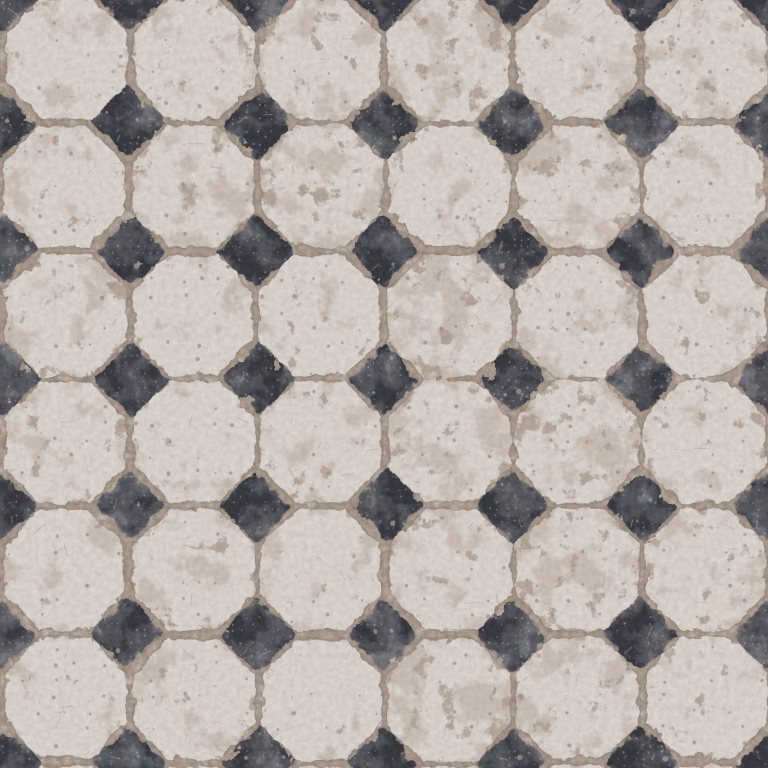
A WebGL 2 fragment shader for this texture:

```glsl
#version 300 es
precision highp float;
precision highp int;
// Worn floor of pale octagons with small dark diamonds set between their corners.
// Distance functions shape each jittered tile; wrapping gradient noise chips the
// edges and stains the faces, and scattered pits and scratches add the wear.

uniform vec2 u_resolution;
out vec4 fragColor;

const float TILES = 6.0;
const vec2 LAYOUT_SHIFT = vec2(0.01, 0.04);
const vec3 PALE = vec3(0.835, 0.805, 0.785);
const vec3 STAIN = vec3(0.76, 0.71, 0.67);
const vec3 EARTH = vec3(0.66, 0.60, 0.55);
const vec3 SLATE = vec3(0.33, 0.33, 0.36);
const vec3 SLATE_DEEP = vec3(0.22, 0.22, 0.25);
const vec3 SLATE_WORN = vec3(0.47, 0.47, 0.49);

vec2 wrap(vec2 cell, float period) {
  return floor(mod(cell + 0.5, period));
}

vec3 hash3(vec2 cell, float seed) {
  uvec3 v = uvec3(vec3(cell, seed)) * 1664525u + 1013904223u;
  for (int i = 0; i < 2; i++) {
    v.x += v.y * v.z;
    v.y += v.z * v.x;
    v.z += v.x * v.y;
    v ^= v >> 16u;
  }
  return vec3(v >> 16u) / 65535.0;
}

float cornerSlope(vec2 cell, vec2 offset, float period, float seed) {
  float angle = 6.2832 * hash3(wrap(cell, period), seed).x;
  return dot(vec2(cos(angle), sin(angle)), offset);
}

float gradientNoise(vec2 p, float period, float seed) {
  vec2 c = floor(p), f = p - c, e = vec2(1, 0);
  vec2 u = f * f * f * (f * (f * 6.0 - 15.0) + 10.0);
  float low = mix(cornerSlope(c, f, period, seed),
                  cornerSlope(c + e.xy, f - e.xy, period, seed), u.x);
  float high = mix(cornerSlope(c + e.yx, f - e.yx, period, seed),
                   cornerSlope(c + 1.0, f - 1.0, period, seed), u.x);
  return mix(low, high, u.y);
}

float fbm(vec2 uv, float freq, int octaves, float seed) {
  float sum = 0.0, amp = 0.6;
  for (int i = 0; i < octaves; i++) {
    sum += amp * gradientNoise(uv * freq, freq, seed + float(i));
    freq *= 2.0;
    amp *= 0.58;
  }
  return sum;
}

float coverage(float d, float soft) {
  return 1.0 - smoothstep(-soft, soft, d);
}

float octagon(vec2 p, float apothem) {
  p = abs(p);
  return max(max(p.x, p.y), (p.x + p.y) * 0.7071) - apothem;
}

float roundedDiamond(vec2 p, vec2 halfSize, float corner) {
  vec2 q = abs(vec2(p.x + p.y, p.y - p.x) * 0.7071) - halfSize + corner;
  return length(max(q, 0.0)) + min(max(q.x, q.y), 0.0) - corner;
}

// One short segment per grid cell; zero reach gives round pits.
float scatter(vec2 uv, float freq, float reach, float width, float density, float seed) {
  vec2 p = uv * freq, cell = wrap(floor(p), freq);
  vec3 place = hash3(cell, seed), look = hash3(cell, seed + 1.0);
  vec2 q = fract(p) - mix(vec2(0.35), vec2(0.65), place.xy);
  vec2 dir = vec2(cos(6.2832 * look.x), sin(6.2832 * look.x));
  q -= dir * clamp(dot(q, dir), -reach * look.y, reach * look.y);
  float soft = freq / u_resolution.y;
  return coverage(length(q) - width * (0.4 + 0.6 * look.z), soft) * step(place.z, density);
}

vec3 paleFace(vec2 uv, float d, float bias, float grain) {
  float cloud = fbm(uv, 18.0, 5, 20.0) + bias;
  float blotch = fbm(uv, 30.0, 5, 30.0) + bias * 0.7;
  float rim = smoothstep(-0.07, 0.0, d);
  vec3 col = mix(PALE, STAIN, 0.85 * smoothstep(0.0, 0.3, cloud + 0.08 * rim));
  col = mix(col, EARTH, 0.8 * smoothstep(0.2, 0.38, blotch + 0.07 * rim));
  col = mix(col, EARTH * 0.9, 0.7 * scatter(uv, 48.0, 0.0, 0.13, 0.22, 40.0));
  col = mix(col, EARTH, 0.5 * scatter(uv, 30.0, 0.28, 0.025, 0.2, 42.0));
  return col * (1.0 + 0.10 * grain);
}

vec3 darkFace(vec2 uv, float d, float tone, float grain) {
  float cloud = fbm(uv, 24.0, 5, 50.0) + tone;
  vec3 col = mix(SLATE_DEEP, SLATE, smoothstep(-0.25, 0.08, cloud));
  col = mix(col, SLATE_WORN, 0.8 * smoothstep(0.1, 0.4, cloud + 0.12 * smoothstep(-0.05, 0.0, d)));
  col = mix(col, STAIN, 0.5 * scatter(uv, 120.0, 0.0, 0.16, 0.3, 60.0));
  col = mix(col, EARTH, 0.75 * scatter(uv, 42.0, 0.0, 0.17, 0.12, 62.0));
  col = mix(col, STAIN, 0.5 * scatter(uv, 36.0, 0.3, 0.025, 0.3, 64.0));
  return col * (1.0 + 0.25 * grain);
}

void main() {
  vec2 uv = gl_FragCoord.xy / u_resolution;
  vec2 grid = uv * TILES - LAYOUT_SHIFT;
  float soft = TILES / u_resolution.y;
  float grain = fbm(uv, 120.0, 3, 3.0);
  float ragged = fbm(uv, 36.0, 4, 7.0);
  float chips = max(fbm(uv, 30.0, 4, 12.0) - 0.18, 0.0);

  // Each tile gets its own position, size and tone.
  vec3 octRand = hash3(wrap(floor(grid), TILES), 70.0);
  vec3 diaRand = hash3(wrap(floor(grid + 0.5), TILES), 71.0);
  vec3 diaLook = hash3(wrap(floor(grid + 0.5), TILES), 72.0);
  vec2 octPos = fract(grid) - 0.5 - (octRand.xy - 0.5) * 0.025;
  vec2 diaPos = fract(grid + 0.5) - 0.5 - (diaRand.xy - 0.5) * 0.04;
  float octDist = octagon(octPos, 0.466 + 0.014 * octRand.z) + 0.055 * ragged + 0.12 * chips;
  vec2 diaSize = 0.188 + 0.028 * diaLook.xy;
  float diaDist = roundedDiamond(diaPos, diaSize, 0.03 + 0.03 * diaLook.z)
                + 0.08 * ragged + 0.45 * diaRand.z * chips;

  // Sandy grout, darker where it meets the tiles.
  vec3 col = mix(EARTH, STAIN, smoothstep(0.0, 0.5, fbm(uv, 48.0, 4, 80.0)));
  col *= 1.0 + 0.22 * grain;
  col *= 1.0 - 0.16 * exp(-60.0 * max(min(octDist, diaDist), 0.0));

  vec3 dark = darkFace(uv, diaDist, (diaLook.z - 0.5) * 0.25, grain);
  col = mix(col, dark, coverage(diaDist, soft));
  vec3 pale = paleFace(uv, octDist, (octRand.z - 0.6) * 0.22, grain);
  col = mix(col, pale, coverage(octDist, soft));
  fragColor = vec4(clamp(col, 0.0, 1.0), 1.0);
}
```
